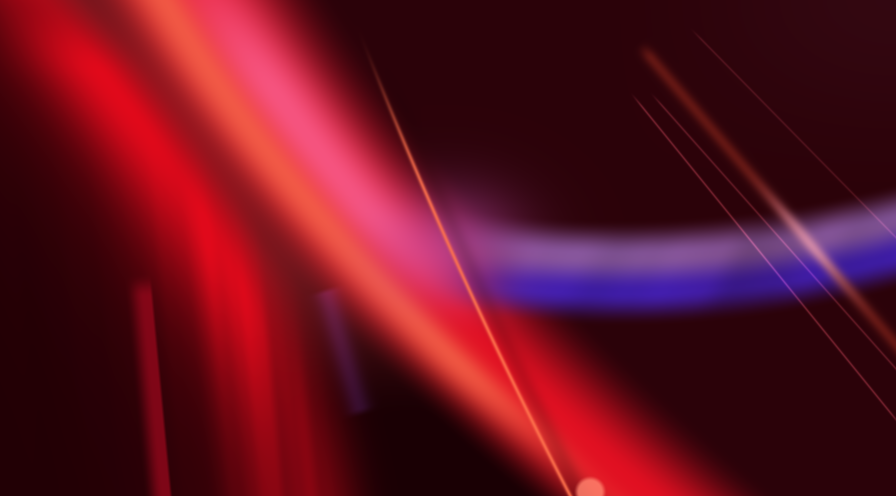
Give the GLSL for this background, as a WebGL 2 fragment shader.

```glsl
#version 300 es
precision highp float;
// Blurred ribbons of red, pink and orange light sweeping over a dark maroon
// field, crossed by a violet-blue beam and fine diagonal streaks.
// Each ribbon is a soft profile measured from a curve x(y) or y(x).

uniform vec2 u_resolution;
out vec4 outColor;

// Palette
const vec3 MAROON = vec3(0.17, 0.008, 0.035);
const vec3 SHADOW = vec3(0.10, 0.0, 0.015);
const vec3 BROWN  = vec3(0.40, 0.09, 0.11);
const vec3 RED    = vec3(0.88, 0.06, 0.13);
const vec3 PINK   = vec3(0.97, 0.35, 0.53);
const vec3 ORANGE = vec3(0.96, 0.39, 0.28);
const vec3 VIOLET = vec3(0.76, 0.30, 0.68);
const vec3 LILAC  = vec3(0.53, 0.35, 0.63);
const vec3 BLUE   = vec3(0.25, 0.12, 0.70);

// Curves: constant, linear and quadratic terms
const vec3 MAIN_CURVE = vec3(0.33, 0.59, 0.30);
const vec3 LEFT_CURVE = vec3(0.08, 0.90, -0.36);
const vec3 WIRE_CURVE = vec3(0.70, 0.38, 0.07);
const float BEAM_HALF_WIDTH = 0.085;

float curve(vec3 c, float t) { return c.x + t * (c.y + t * c.z); }

float bell(float d, float width) { return exp(-d * d / (width * width)); }

// Falling counterpart of smoothstep: 1 below a, 0 above b
float fall(float a, float b, float v) { return 1.0 - smoothstep(a, b, v); }

float hash(float n) { return fract(sin(n * 127.1) * 43758.5); }

float noise(float x) {
    float i = floor(x), f = fract(x);
    return mix(hash(i), hash(i + 1.0), f * f * (3.0 - 2.0 * f));
}

// Soft line from a to b, faded at both ends
float streak(vec2 p, vec2 a, vec2 b, float width) {
    vec2 dir = b - a;
    float along = dot(p - a, dir) / dot(dir, dir);
    float across = (dir.x * (p.y - a.y) - dir.y * (p.x - a.x)) / length(dir);
    return bell(across, width) * smoothstep(0.0, 0.05, along) * fall(0.93, 1.0, along);
}

// Red glow on the left, with vertical streaks towards the bottom
vec3 leftRibbon(vec3 col, vec2 p) {
    float d = p.x - curve(LEFT_CURVE, p.y);
    float fromMain = p.x - curve(MAIN_CURVE, p.y);
    vec3 valley = mix(BROWN, SHADOW, smoothstep(0.5, 0.85, p.y));
    col = mix(col, SHADOW * 1.3, fall(-0.2, 0.0, d));
    col = mix(col, valley, smoothstep(-0.05, 0.08, d) * fall(-0.05, 0.1, fromMain));
    float glow = d < 0.0 ? 0.75 * bell(d, 0.13) + 0.25 * bell(d, 0.30) : bell(d, 0.085);
    float streaks = noise(p.x * 19.0 - p.y * 2.0) * 0.65 + noise(p.x * 43.0 - p.y * 4.0) * 0.35;
    glow *= mix(1.0, 0.55 + 0.75 * streaks, smoothstep(0.2, 0.8, p.y));
    glow *= mix(0.65, 1.0, smoothstep(0.0, 0.15, p.y)) * (1.0 - 0.3 * smoothstep(0.5, 1.0, p.y));
    return mix(col, RED * vec3(1.0, 0.6, 0.8), clamp(glow, 0.0, 1.0));
}

// Main diagonal ribbon: red body, pink core, orange rim
vec3 mainRibbon(vec3 col, vec2 p) {
    float d = p.x - curve(MAIN_CURVE, p.y);
    float body = smoothstep(-0.17, 0.04, d) * fall(0.09, 0.35, d);
    col = mix(col, RED, body);
    float core = bell(d - 0.105, 0.095) * smoothstep(-0.25, 0.2, p.y) * fall(0.42, 0.68, p.y);
    col = mix(col, PINK, 0.92 * core);
    float rim = bell(d, d < 0.0 ? 0.065 : 0.05) * (1.0 - 0.75 * smoothstep(0.72, 0.98, p.y));
    return mix(col, ORANGE, 0.82 * rim);
}

// Lilac to blue beam bending up to the right, with a violet joint
vec3 beam(vec3 col, vec2 p) {
    float bend = p.x - 1.25;
    float v = (p.y - 0.557 + 0.235 * bend * bend) / BEAM_HALF_WIDTH;
    float mask = smoothstep(-1.35, -0.5, v) * fall(0.4, 1.2, v) * smoothstep(0.84, 1.08, p.x);
    float grain = 0.9 + 0.2 * noise(p.x * 14.0 + v * 0.6);
    vec3 tint = mix(LILAC, BLUE, smoothstep(-0.45, 0.35, v)) * grain;
    col = mix(col, tint, mask * (0.92 - 0.12 * bell(p.x - 1.5, 0.15)));
    float joint = bell(length((p - vec2(0.91, 0.49)) / vec2(0.14, 0.11)), 1.0);
    return mix(col, VIOLET, 0.58 * joint);
}

void main() {
    // Canvas heights, with y measured downwards
    vec2 p = vec2(gl_FragCoord.x, u_resolution.y - gl_FragCoord.y) / u_resolution.y;

    vec3 col = MAROON + vec3(0.03, 0.02, 0.03) * smoothstep(1.2, 1.8, p.x) * fall(0.0, 0.4, p.y);
    col = leftRibbon(col, p);
    col = mainRibbon(col, p);
    col = beam(col, p);

    // Upright bar with a sharp right edge, and a faint violet sliver
    float edge = p.x - 0.303 - 0.095 * (p.y - 0.56);
    float bar = smoothstep(-0.055, -0.015, edge) * fall(-0.004, 0.004, edge);
    col = mix(col, vec3(0.60, 0.03, 0.11), 0.75 * bar * smoothstep(0.55, 0.6, p.y));
    col += vec3(0.08, 0.05, 0.16) * streak(p, vec2(0.655, 0.58), vec2(0.73, 0.84), 0.023);

    // Thick diagonal streak, glowing where it meets the beam
    float thick = streak(p, vec2(1.285, 0.085), vec2(1.86, 0.757), 0.013);
    float spark = bell(length(p - vec2(1.64, 0.49)), 0.10);
    col = mix(col, mix(vec3(0.42, 0.10, 0.08), vec3(0.86, 0.56, 0.66), spark), 0.85 * thick);

    // Hairlines parallel to it
    for (int i = 0; i < 3; i++) {
        float k = float(i);
        vec2 start = vec2(1.27 + 0.04 * k, 0.185 - 0.065 * k * (k - 1.0));
        start.x += 0.02 * k * (k - 1.0);
        float hair = streak(p, start, start + vec2(0.56, 0.69 - 0.06 * k), 0.0022);
        col += vec3(0.26, 0.11, 0.13) * hair * (1.0 - 0.25 * k);
    }

    // Glowing curved wire with a thin shade beside it
    float w = (p.x - curve(WIRE_CURVE, p.y)) * 0.9;
    float lit = smoothstep(0.05, 0.42, p.y);
    col *= 1.0 - 0.16 * bell(w - 0.022, 0.018) * lit;
    col = mix(col, vec3(1.0, 0.45, 0.30), 0.85 * lit * bell(w, 0.0042));

    // Small round light at the bottom
    float bulb = fall(0.022, 0.034, length(p - vec2(1.19, 0.992)));
    col = mix(col, vec3(1.0, 0.50, 0.42), 0.85 * bulb);

    outColor = vec4(clamp(col, 0.0, 1.0), 1.0);
}
```
